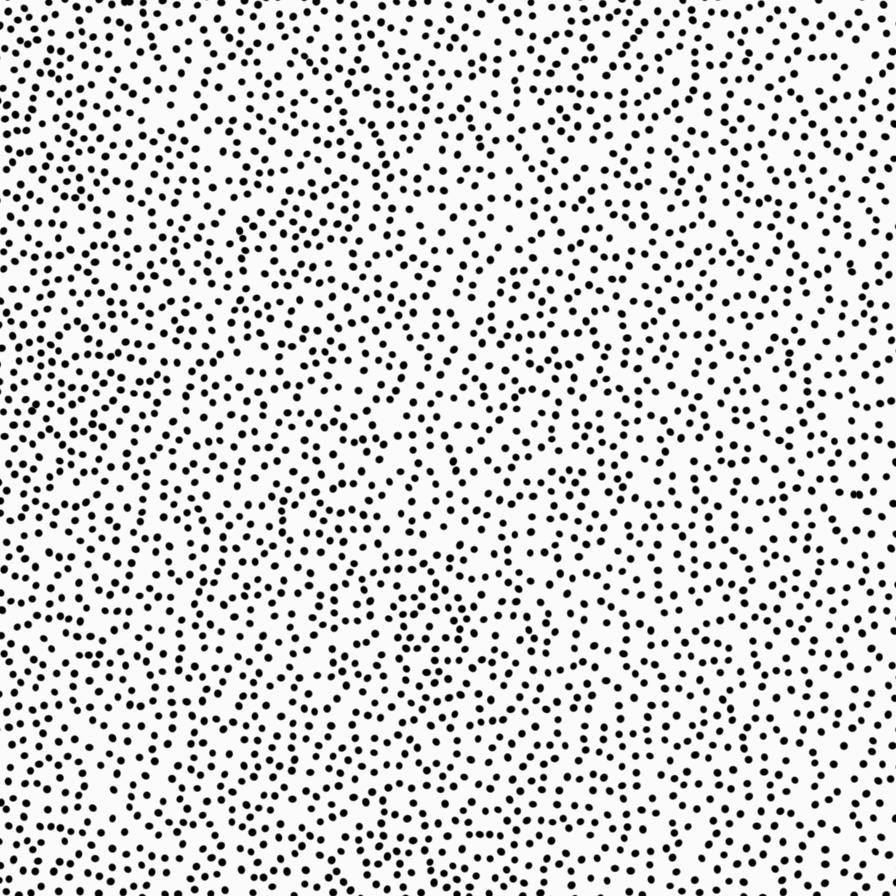
This texture is drawn by a WebGL 2 fragment shader. Its source:

```glsl
#version 300 es
precision highp float;
// Stippled field: small black dots scattered evenly on near-white paper.
// A turned, gently warped lattice holds one jittered dot per cell; crowded
// dots push each other apart, and the warp thins or thickens the scatter.

uniform vec2 u_resolution;
out vec4 fragColor;

const float CELLS = 55.0;          // lattice cells across the canvas
const float DOT_RADIUS = 0.0041;   // in canvas widths
const float EDGE_SOFTNESS = 0.0013;
const float TAU = 6.2831853;
const vec3 PAPER = vec3(0.985);
const vec3 INK = vec3(0.008);

// Integer hash of a cell, giving two values in 0..1.
vec2 hash2(vec2 cell, int seed) {
    uvec2 v = uvec2(ivec2(cell) + 4096 + seed * 131);
    v = v * 1664525u + 1013904223u;
    v.x += v.y * 1664525u;
    v.y += v.x * 1664525u;
    v ^= v >> 16u;
    v.x += v.y * 1664525u;
    v.y += v.x * 1664525u;
    v ^= v >> 16u;
    return vec2(v >> 8u) / 16777216.0;
}

float cornerSlope(vec2 corner, vec2 offset, int seed) {
    float angle = TAU * hash2(corner, seed).x;
    return dot(vec2(cos(angle), sin(angle)), offset);
}

float gradientNoise(vec2 p, int seed) {
    vec2 i = floor(p), f = p - i;
    vec2 u = f * f * f * (f * (f * 6.0 - 15.0) + 10.0);
    vec2 e = vec2(1.0, 0.0);
    float low = mix(cornerSlope(i, f, seed), cornerSlope(i + e, f - e, seed), u.x);
    float high = mix(cornerSlope(i + e.yx, f - e.yx, seed),
                     cornerSlope(i + 1.0, f - 1.0, seed), u.x);
    return mix(low, high, u.y);
}

mat2 rotation(float angle) {
    float c = cos(angle), s = sin(angle);
    return mat2(c, s, -s, c);
}

// Canvas to lattice: denser at the left, sparser at the right, soft drifts.
vec2 toLattice(vec2 uv) {
    vec2 p = uv;
    p.x += 0.13 * uv.x * (1.0 - uv.x);
    p += 0.025 * vec2(gradientNoise(uv * 4.0, 1), gradientNoise(uv * 4.0, 2));
    return rotation(0.47) * p * CELLS;
}

vec2 jitteredPoint(vec2 cell, float amount) {
    return cell + 0.5 + amount * (hash2(cell, 3) - 0.5);
}

// Moves a cell's point away from neighbours closer than the wanted spacing.
vec2 spacedPoint(vec2 cell, float amount, float spacing) {
    vec2 point = jitteredPoint(cell, amount);
    vec2 push = vec2(0.0);
    for (int y = -1; y <= 1; y++) {
        for (int x = -1; x <= 1; x++) {
            if (x == 0 && y == 0) continue;
            vec2 away = point - jitteredPoint(cell + vec2(x, y), amount);
            float gap = max(length(away), 0.001);
            push += away / gap * max(spacing - gap, 0.0);
        }
    }
    return point + 0.5 * push;
}

// Signed distance to a slightly oval dot with its own size and direction.
float dotDistance(vec2 offset, vec2 cell, float radius) {
    vec2 look = hash2(cell, 5);
    float stretch = 1.0 + 0.1 * look.y;
    vec2 p = rotation(TAU * look.x) * offset * vec2(stretch, 1.0 / stretch);
    return length(p) - radius * mix(0.92, 1.08, hash2(cell, 7).x);
}

void main() {
    float size = min(u_resolution.x, u_resolution.y);
    vec2 lattice = toLattice(gl_FragCoord.xy / size);

    // Local inverse of the warp keeps the dots round on the canvas.
    mat2 toCanvas = inverse(mat2(dFdx(lattice), dFdy(lattice)) * size);

    float nearest = 1.0;
    vec2 home = floor(lattice);
    for (int y = -1; y <= 1; y++) {
        for (int x = -1; x <= 1; x++) {
            vec2 cell = home + vec2(x, y);
            vec2 offset = toCanvas * (lattice - spacedPoint(cell, 0.92, 0.85));
            nearest = min(nearest, dotDistance(offset, cell, DOT_RADIUS));
        }
    }

    float soft = max(EDGE_SOFTNESS, 0.65 / size);
    float ink = 1.0 - smoothstep(-soft, soft, nearest);
    fragColor = vec4(mix(PAPER, INK, ink), 1.0);
}
```
